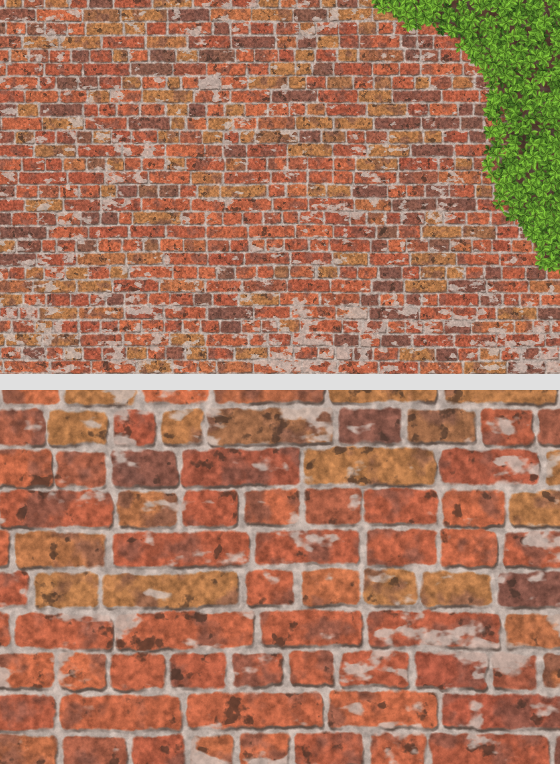
Top: the whole. Bottom: its middle third, enlarged.
Reproduce this texture procedurally as a Shadertoy shader.

```glsl
// Weathered red brick wall with limewash stains and leafy ivy hanging at the upper right.
#define COURSES 27.6      // brick rows over the canvas height
#define STRETCHER 0.111   // pitch of a long brick
#define MORTAR 0.0030     // half width of a joint
#define ROUGHNESS 0.0065  // raggedness of the brick edges
#define LIMEWASH 0.69     // stain threshold, lower is whiter
#define LEAF_CELL 0.036   // spacing of the leaf rosettes
#define LEAF_LAYERS 7

const vec3 RED = vec3(0.64, 0.33, 0.25);
const vec3 ORANGE = vec3(0.75, 0.41, 0.28);
const vec3 OCHRE = vec3(0.68, 0.46, 0.29);
const vec3 UMBER = vec3(0.47, 0.32, 0.28);
const vec3 LIME = vec3(0.78, 0.71, 0.67);
const vec3 SHADE = vec3(0.25, 0.19, 0.16);
const vec3 LEAF_DARK = vec3(0.20, 0.33, 0.12);
const vec3 LEAF_LIGHT = vec3(0.48, 0.70, 0.22);

float hash(vec2 p) {
    vec3 q = fract(p.xyx * vec3(0.1031, 0.1030, 0.0973));
    q += dot(q, q.yzx + 33.33);
    return fract((q.x + q.y) * q.z);
}

float noise(vec2 p) {
    vec2 i = floor(p), f = fract(p);
    f = f * f * (3.0 - 2.0 * f);
    return mix(mix(hash(i), hash(i + vec2(1, 0)), f.x),
               mix(hash(i + vec2(0, 1)), hash(i + vec2(1, 1)), f.x), f.y);
}

float fbm(vec2 p) {
    float sum = 0.0, amp = 0.53;
    for (int i = 0; i < 4; i++) {
        sum += amp * noise(p);
        p = mat2(1.6, 1.2, -1.2, 1.6) * p + 17.3;
        amp *= 0.5;
    }
    return sum;
}

// Irregular position of the k-th joint in a row
float joint(float k, float row) {
    return k + 0.26 * (hash(vec2(k + 40.0, row * 3.0)) - 0.5);
}

// Signed distance to the nearest brick, negative inside; id is unique per brick
float brickDistance(vec2 p, out vec2 id) {
    p.y += 0.005 * (noise(p * vec2(5.0, 3.0)) - 0.5);
    float row = floor(p.y * COURSES);
    float x = p.x / STRETCHER + 5.0 * hash(vec2(row, 8.0));
    float k = floor(x);
    k += step(joint(k + 1.0, row), x) - step(x, joint(k, row));
    float left = joint(k, row), right = joint(k + 1.0, row);

    // Odd rows are mostly headers: long bricks cut in two
    float cutChance = mix(0.13, 0.80, mod(row, 2.0));
    if (hash(vec2(k + 11.0, row + 70.0)) < cutChance) {
        float cut = mix(left, right, 0.5 + 0.16 * (hash(vec2(k, row + 31.0)) - 0.5));
        if (x < cut) right = cut; else left = cut;
    }
    id = vec2(left * 7.0 + 20.0, row * 5.0);

    vec2 c = vec2((x - 0.5 * (left + right)) * STRETCHER, (fract(p.y * COURSES) - 0.5) / COURSES);
    vec2 halfSize = 0.5 * vec2((right - left) * STRETCHER, 1.0 / COURSES);
    halfSize -= MORTAR * (0.75 + 0.5 * hash(id + 3.0));
    vec2 q = abs(c) - halfSize + 0.004;
    float d = length(max(q, 0.0)) + min(max(q.x, q.y), 0.0) - 0.004;
    return d + ROUGHNESS * (fbm(p * 85.0) - 0.5);
}

vec3 wallColor(vec2 p, float px) {
    vec2 id, other;
    float edge = px + 0.0006;
    float brick = 1.0 - smoothstep(-edge, edge, brickDistance(p, id));
    float above = 1.0 - smoothstep(-edge, edge, brickDistance(p + vec2(-0.0012, 0.0028), other));
    float grain = fbm(p * 190.0), blotch = fbm(p * 42.0 + id);

    // Fired clay: a tint per brick, blotches and pits
    vec3 clay = mix(RED, ORANGE, hash(id));
    clay = mix(clay, OCHRE, smoothstep(0.74, 0.88, hash(id + 5.0) + 0.12 * p.y));
    clay = mix(clay, UMBER, 0.85 * smoothstep(0.70, 0.95, hash(id + 9.0)));
    clay = mix(clay, UMBER, 0.6 * smoothstep(0.50, 0.72, blotch));
    clay *= 0.68 + 0.68 * grain;
    clay = mix(clay, SHADE, 0.65 * smoothstep(0.66, 0.78, fbm(p * 75.0 + 9.0)));

    // Limewash gathers near the ground and on a few bricks
    float ground = 1.0 - smoothstep(0.0, 0.24, p.y);
    float stain = fbm(p * vec2(38.0, 60.0)) + 0.20 * (noise(p * 7.0) - 0.5)
                + 0.13 * ground + 0.13 * smoothstep(0.86, 0.96, hash(id + 13.0));
    clay = mix(clay, LIME * (0.85 + 0.3 * grain), 0.85 * smoothstep(LIMEWASH - 0.06, LIMEWASH + 0.06, stain));

    // Mortar, shaded under the brick lips
    vec3 mortar = LIME * (0.72 + 0.46 * grain);
    float shadow = above * smoothstep(0.30, 0.62, fbm(p * 33.0));
    return mix(mix(mortar, SHADE, 0.75 * shadow), clay, brick);
}

// How far a point lies inside the ivy, negative outside
float ivyDepth(vec2 p) {
    float t = 1.0 - p.y;
    float border = 1.30 - 0.28 * exp(-t * t / 0.01) + 0.24 * pow(max(t, 0.0) / 0.74, 6.0);
    return p.x - border + 0.10 * (noise(p * 13.0) - 0.5);
}

vec3 addIvy(vec3 color, vec2 p, float px) {
    float depth = ivyDepth(p);
    if (depth < -0.12) return color;
    float gloom = smoothstep(0.0, 0.05, depth + 0.05 * (fbm(p * 40.0) - 0.5));
    color = mix(color, SHADE * (0.7 + 0.6 * fbm(p * 60.0)), 0.85 * gloom);
    for (int layer = 0; layer < LEAF_LAYERS; layer++) {
        float level = float(layer) / float(LEAF_LAYERS - 1);
        vec2 grid = p / LEAF_CELL + float(layer) * vec2(3.37, 5.71);
        for (int n = 0; n < 9; n++) {
            vec2 cell = floor(grid) + vec2(n % 3 - 1, n / 3 - 1);
            vec2 rnd = vec2(hash(cell + 2.0), hash(cell + 57.0));
            vec2 q = grid - cell - 0.5 - 0.7 * (rnd - 0.5);
            if (ivyDepth(p - q * LEAF_CELL) < 0.0 || hash(cell + 91.0) > 0.62) continue;

            // Fold the angle so that one leaf becomes a rosette
            float count = 4.0 + floor(3.0 * rnd.x), sector = 6.28318 / count;
            float angle = atan(q.y, q.x) + 6.28318 * rnd.y;
            float blade = floor(angle / sector + 0.5);
            float a = angle - blade * sector;
            vec2 leaf = length(q) * vec2(cos(a), sin(a));
            float tint = hash(cell + mod(blade, count) * 7.0);
            float along = leaf.x / (0.40 + 0.22 * tint);
            float d = abs(leaf.y) - 0.14 * sin(3.14159 * clamp(along, 0.0, 1.0));
            float soft = px / LEAF_CELL;
            float mask = (1.0 - smoothstep(-soft, soft, d)) * step(along, 1.0);
            vec3 green = mix(LEAF_DARK, LEAF_LIGHT, clamp(0.65 * level + 0.75 * tint - 0.2, 0.0, 1.0));
            green *= 0.72 + 0.4 * along + 0.12 * sign(leaf.y);
            color = mix(color, green, mask);
        }
    }
    return color;
}

void mainImage(out vec4 fragColor, in vec2 fragCoord) {
    vec2 p = fragCoord / iResolution.y;
    float px = 1.0 / iResolution.y;
    fragColor = vec4(clamp(addIvy(wallColor(p, px), p, px), 0.0, 1.0), 1.0);
}
```
